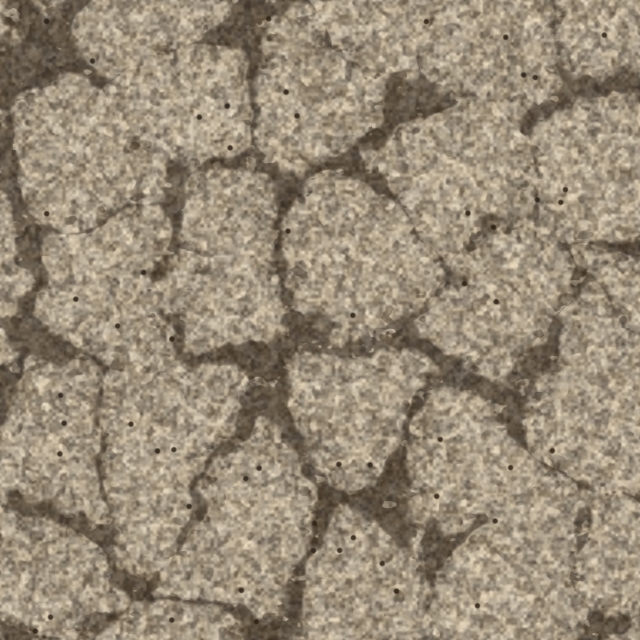
Give the GLSL for this texture, as a Shadertoy shader.

```glsl
// Weathered stone: rounded pale lobes parted by ragged dark brown hollows.
// Smoothed cellular borders shape the lobes, layered noise frays them, and
// small stretched cellular grains give the sandy surface with dark specks.

#define LOBES 4.7        // lobes across the canvas
#define ROUNDING 13.0    // lower values round the lobe corners more
#define GAP_MEAN 0.022   // mean half width of the gaps, in lobe units
#define GAP_VARY 0.28    // how much the gap width changes from place to place
#define FRAY 0.15        // raggedness of the lobe rims
#define GRAINS 105.0     // grains across the canvas
#define GRAIN_CONTRAST 0.31
#define LOBE_TONE 0.66
#define GAP_TONE 0.375
#define SPECK_SHARE 0.03

vec2 hash2(vec2 p) {
    vec3 q = fract(p.xyx * vec3(0.1031, 0.1030, 0.0973));
    q += dot(q, q.yzx + 33.33);
    return fract((q.xx + q.yz) * q.zy);
}

float noise(vec2 p) {
    vec2 i = floor(p), f = fract(p);
    f = f * f * (3.0 - 2.0 * f);
    float low = mix(hash2(i).x, hash2(i + vec2(1, 0)).x, f.x);
    float high = mix(hash2(i + vec2(0, 1)).x, hash2(i + vec2(1, 1)).x, f.x);
    return mix(low, high, f.y);
}

// Layered noise centred on zero
float layers(vec2 p) {
    float sum = 0.0, weight = 0.5;
    for (int i = 0; i < 3; i++) {
        sum += weight * (noise(p) - 0.5);
        p = mat2(1.6, 1.2, -1.2, 1.6) * p + 17.3;
        weight *= 0.55;
    }
    return sum;
}

vec2 lobeCentre(vec2 cell) {
    return cell + 0.1 + 0.8 * hash2(cell + 41.0);
}

// Distance to the cell border, with all borders blended to round the corners
float lobeDistance(vec2 p) {
    vec2 base = floor(p), nearest = base;
    float best = 1e3;
    for (int y = -1; y <= 1; y++)
    for (int x = -1; x <= 1; x++) {
        vec2 cell = base + vec2(x, y);
        float d = distance(p, lobeCentre(cell));
        if (d < best) { best = d; nearest = cell; }
    }
    vec2 home = lobeCentre(nearest);
    float sum = 0.0;
    for (int y = -2; y <= 2; y++)
    for (int x = -2; x <= 2; x++) {
        if (x == 0 && y == 0) continue;
        vec2 other = lobeCentre(nearest + vec2(x, y));
        float border = dot(0.5 * (home + other) - p, normalize(other - home));
        sum += exp(-ROUNDING * border);
    }
    return -log(sum) / ROUNDING;
}

// Blend of small stretched grains, each with its own direction and tone
float grainTone(vec2 p) {
    vec2 base = floor(p);
    float tone = 0.0, total = 1e-5;
    for (int y = -1; y <= 1; y++)
    for (int x = -1; x <= 1; x++) {
        vec2 cell = base + vec2(x, y);
        vec2 offset = p - cell - hash2(cell);
        vec2 trait = hash2(cell + 97.0);
        float angle = 3.1416 * trait.x;
        vec2 axis = vec2(cos(angle), sin(angle));
        vec2 local = vec2(dot(offset, axis), dot(offset, vec2(-axis.y, axis.x)));
        float weight = exp(-dot(local * local, vec2(2.2, 9.0)));
        tone += weight * trait.y;
        total += weight;
    }
    return tone / total - 0.5;
}

// Sparse small dark pits
float specks(vec2 p) {
    vec2 cell = floor(p);
    vec2 trait = hash2(cell + 211.0);
    float d = distance(fract(p), 0.3 + 0.4 * hash2(cell + 59.0));
    return step(trait.x, SPECK_SHARE) * smoothstep(0.27, 0.10, d);
}

void mainImage(out vec4 fragColor, in vec2 fragCoord) {
    vec2 uv = fragCoord / iResolution.y;

    // Warped lobes, with gaps that open and close along their length
    vec2 warp = vec2(layers(uv * 9.0), layers(uv * 9.0 + 63.0));
    float rim = lobeDistance(uv * vec2(1.0, 0.94) * LOBES + 0.45 * warp + 5.0);
    float gap = GAP_MEAN + GAP_VARY * layers(uv * 5.0 + 31.0);
    float fray = FRAY * layers(uv * 32.0 + 11.0);
    float edge = rim - gap + fray;
    float hollow = smoothstep(0.022, -0.026, edge);

    // Pale chips lying in the hollows, dark chips scattered by the rims
    float chips = layers(uv * vec2(38.0, 52.0) + 7.0);
    hollow *= 1.0 - 0.8 * smoothstep(0.17, 0.25, chips);
    float nearRim = smoothstep(0.17, 0.02, edge);
    hollow = max(hollow, 0.75 * nearRim * smoothstep(-0.16, -0.25, chips));

    // Sandy grain, softer inside the hollows
    float grain = grainTone(uv * GRAINS) + 0.8 * (noise(uv * 190.0) - 0.5);
    float tone = mix(LOBE_TONE, GAP_TONE, hollow);
    tone += GRAIN_CONTRAST * mix(1.0, 0.5, hollow) * grain;
    tone += 0.07 * layers(uv * 14.0 + 83.0) - 0.035 * nearRim * (1.0 - hollow);
    tone = mix(tone, 0.17, 0.85 * specks(uv * 46.0));

    // Warm stone ramp from brown to cream, with a faint shift of hue
    vec3 stone = vec3(tone, 0.98 * tone - 0.04, 0.9 * tone - 0.07);
    stone += vec3(0.02, 0.0, -0.03) * (noise(uv * 70.0 + 19.0) - 0.5);
    fragColor = vec4(clamp(stone, 0.0, 1.0), 1.0);
}
```
